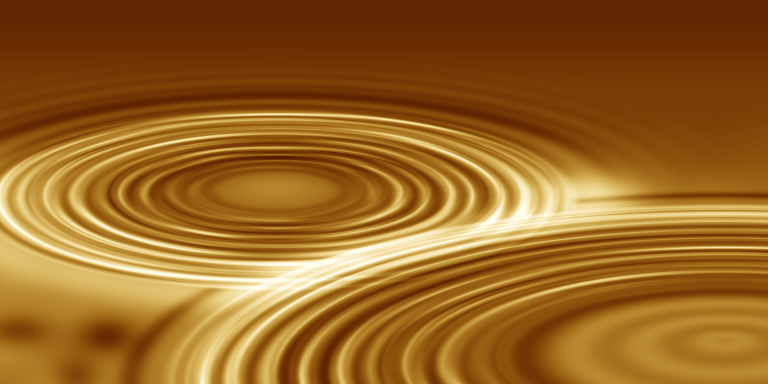
Give the GLSL for this background, as a Shadertoy shader.

```glsl
// Two sets of golden ripples spreading over a liquid surface seen at a slant.
// Each set has its own flattened ring coordinates; waves and noise along the
// radius give a scalar tone, which a brown-to-cream ramp turns into colour.

const float TAU = 6.28318;

// Ripple layout: centre, vertical stretch, downward drift of larger rings
const vec2 LEFT_CENTRE = vec2(0.72, 0.51);
const vec2 RIGHT_CENTRE = vec2(1.888, 0.115);
const vec2 LEFT_TILT = vec2(3.28, 0.036);
const vec2 RIGHT_TILT = vec2(3.1, 0.08);
const float LEFT_RIM = 0.78;
const float RIGHT_RIM = 1.46;
const float LEFT_SPACING = 0.065;
const float RIGHT_SPACING = 0.09;
const float CONTRAST = 1.5;
const int AA = 2;

// Colour ramp, one tone unit between neighbours
const vec3 GOLD[8] = vec3[8](
    vec3(0.31, 0.10, 0.00), vec3(0.42, 0.18, 0.01),
    vec3(0.56, 0.33, 0.05), vec3(0.69, 0.49, 0.15),
    vec3(0.82, 0.67, 0.32), vec3(0.92, 0.82, 0.53),
    vec3(0.98, 0.92, 0.75), vec3(1.00, 0.99, 0.93));

float hash(vec2 p) {
    vec3 q = fract(p.xyx * 0.1031);
    q += dot(q, q.yzx + 33.33);
    return fract((q.x + q.y) * q.z);
}

float noise(vec2 p) {
    vec2 i = floor(p), f = fract(p);
    f = f * f * (3.0 - 2.0 * f);
    return mix(mix(hash(i), hash(i + vec2(1, 0)), f.x),
               mix(hash(i + vec2(0, 1)), hash(i + vec2(1, 1)), f.x), f.y);
}

float bump(float x, float width) {
    x /= width;
    return exp(-x * x);
}

float blob(vec2 p, vec2 centre, vec2 size) {
    return bump(length((p - centre) / size), 1.0);
}

// Radius in x, unit direction in yz; larger rings sink toward the viewer
vec3 ringCoord(vec2 p, vec2 centre, vec2 tilt) {
    vec2 d = p - centre;
    float r = 0.0;
    for (int i = 0; i < 5; i++) {
        d.y = (p.y - centre.y + tilt.y * r) * tilt.x;
        r = length(d);
    }
    return vec3(r, d / max(r, 0.001));
}

// Wave crests with finer glints, slowly varying around the ring
float streaks(vec3 ring, float spacing) {
    float u = ring.x / spacing;
    float bend = noise(ring.yz * 2.0 + 14.0);
    float wave = sin(TAU * u + 3.0 * bend);
    float coarse = 2.0 * noise(vec2(u * 3.2 + ring.z, ring.y * 1.7 + 20.0)) - 1.0;
    float fine = 2.0 * noise(vec2(u * 7.0 - ring.z, ring.y * 2.5 + 50.0)) - 1.0;
    float s = 0.5 * wave + 0.65 * coarse + 0.4 * fine;
    return s + 0.7 * max(s, 0.0) * max(s, 0.0);
}

float surfaceTone(vec2 p) {
    vec3 a = ringCoord(p, LEFT_CENTRE, LEFT_TILT);
    vec3 b = ringCoord(p, RIGHT_CENTRE, RIGHT_TILT);
    float upper = smoothstep(-0.1, 0.8, a.z);
    float insideA = 1.0 - smoothstep(LEFT_RIM - 0.03, LEFT_RIM + 0.02, a.x);
    float insideB = 1.0 - smoothstep(RIGHT_RIM - 0.06, RIGHT_RIM + 0.02, b.x);

    // Still liquid, with faint swells behind and soft blotches in front
    float still = mix(3.0, 1.4, smoothstep(0.35, 0.75, p.y));
    still -= 0.8 * smoothstep(0.75, 1.0, p.y);
    still += 0.4 * upper * sin(a.x * 62.0) * bump(a.x - LEFT_RIM, 0.28);
    still -= 0.9 * upper * bump(a.x - 0.92, 0.035);
    still += 1.6 * (1.0 - upper) * bump(a.x - 0.83, 0.14);
    still += 0.5 * (noise(p * vec2(7.0, 12.0)) - 0.5) * (1.0 - upper);
    still -= 2.3 * blob(p, vec2(0.28, 0.125), vec2(0.08, 0.05));
    still -= 1.7 * blob(p, vec2(0.05, 0.14), vec2(0.09, 0.04));
    still -= 1.5 * blob(p, vec2(0.20, 0.02), vec2(0.06, 0.05));
    still -= 1.5 * bump(b.x - 1.55, 0.035);

    // Left rings: calm core, dark inner slopes, bright sides and front
    float left = 2.5 + 2.0 * smoothstep(0.4, 0.75, a.x) * (1.0 - 0.75 * upper);
    left -= 0.8 * bump(a.x - 0.29, 0.12) * (0.4 + upper);
    left += 0.7 * bump(a.x, 0.14) - 0.5 * bump(a.x - 0.18, 0.025);
    left += CONTRAST * smoothstep(0.13, 0.4, a.x) * streaks(a, LEFT_SPACING);
    left -= 1.6 * upper * bump(a.x - LEFT_RIM, 0.02);

    // Right rings: broad pool, sharp contrast outside it, bright rim
    float right = 2.2 + 2.1 * smoothstep(1.05, 1.4, b.x);
    right += 0.8 * (1.0 - smoothstep(0.35, 0.6, b.x));
    right -= 1.2 * bump(b.x - 0.53, 0.05);
    right += 0.3 * sin(b.x * 36.0) * (1.0 - smoothstep(0.5, 0.7, b.x));
    right += CONTRAST * smoothstep(0.5, 0.8, b.x) * streaks(b, RIGHT_SPACING);

    // Combine, then add the glare where the two rims cross
    float tone = mix(still, left, insideA);
    tone = mix(tone, right + 0.25 * insideA * (left - 3.0), insideB);
    float seam = bump(b.x - 1.42, 0.13) * (1.0 - smoothstep(0.7, 1.0, a.x));
    tone += seam * (0.9 + 1.4 * noise(p * vec2(11.0, 18.0)));
    tone += 1.4 * blob(p, vec2(1.53, 0.50), vec2(0.13, 0.04));
    return tone;
}

vec3 goldRamp(float tone) {
    tone = clamp(tone, 0.0, 6.999);
    int i = int(tone);
    return mix(GOLD[i], GOLD[i + 1], fract(tone));
}

void mainImage(out vec4 fragColor, in vec2 fragCoord) {
    vec3 colour = vec3(0.0);
    for (int i = 0; i < AA * AA; i++) {
        vec2 offset = (vec2(i % AA, i / AA) + 0.5) / float(AA) - 0.5;
        colour += goldRamp(surfaceTone((fragCoord + offset) / iResolution.y));
    }
    fragColor = vec4(colour / float(AA * AA), 1.0);
}
```
